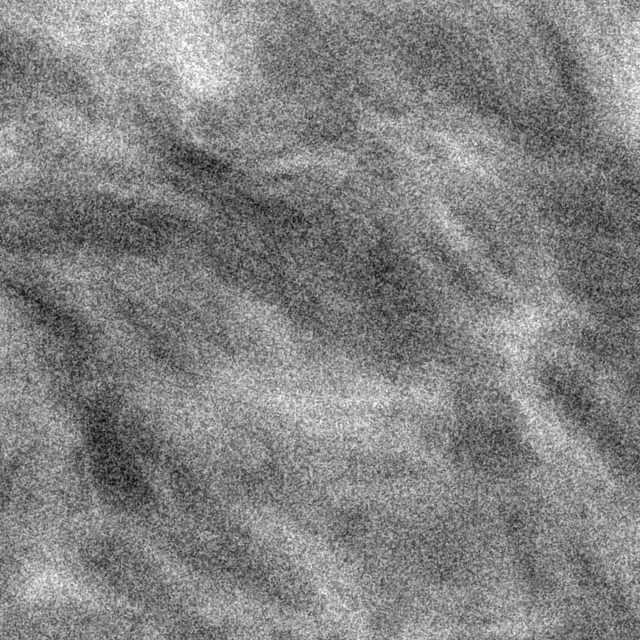
Reproduce this texture procedurally as a Shadertoy shader.

```glsl
// Grey smoky clouds drawn out along a falling diagonal, under fine film grain.
#define BASE_GREY 0.505
#define CLOUD_CONTRAST 0.41
#define CLOUD_SCALE vec2(3.7, 6.2)
#define SLANT -0.42
#define WARP 0.7
#define OCTAVES 6
#define OCTAVE_GAIN 0.63
#define WISP_STRENGTH 0.32
#define GRAIN_CELLS 390.0
#define GRAIN_CONTRAST 0.29

float hash(vec2 cell) {
    return fract(sin(dot(cell, vec2(12.9898, 78.233))) * 43758.5453);
}

mat2 rotation(float angle) {
    float c = cos(angle), s = sin(angle);
    return mat2(c, -s, s, c);
}

// Smooth value noise, centred on zero
float noise(vec2 p) {
    vec2 cell = floor(p);
    vec2 f = fract(p);
    vec2 blend = f * f * (3.0 - 2.0 * f);
    float bottom = mix(hash(cell), hash(cell + vec2(1, 0)), blend.x);
    float top = mix(hash(cell + vec2(0, 1)), hash(cell + vec2(1, 1)), blend.x);
    return mix(bottom, top, blend.y) - 0.5;
}

// Layered noise; each octave turns a little to hide the lattice
float fbm(vec2 p) {
    float sum = 0.0, amplitude = 1.0;
    mat2 turn = rotation(0.5);
    for (int i = 0; i < OCTAVES; i++) {
        sum += amplitude * noise(p);
        p = turn * p * 2.03 + vec2(17.3, 9.1);
        amplitude *= OCTAVE_GAIN;
    }
    return sum;
}

// Thin bright creases along the zero lines of the noise
float wisps(vec2 p) {
    float bend = 0.3 * noise(p * 3.0 + 41.0);
    float crease = 1.0 - 2.0 * abs(noise(p + bend));
    return pow(crease, 4.0) - 0.28;
}

// Two crossed layers of fine speckle
float filmGrain(vec2 uv) {
    vec2 p = uv * GRAIN_CELLS;
    return noise(rotation(0.4) * p) + noise(rotation(1.1) * p + 73.0);
}

void mainImage(out vec4 fragColor, in vec2 fragCoord) {
    vec2 uv = fragCoord / iResolution.xy;

    // Slanted, stretched and warped cloud space
    vec2 p = rotation(SLANT) * (uv - 0.5) * CLOUD_SCALE + vec2(23.7, 11.4);
    p += WARP * vec2(noise(p * 0.9 + 5.2), noise(p * 0.9 + 31.6));

    float clouds = fbm(p) + WISP_STRENGTH * wisps(p * 1.3 + 67.0);

    float grey = BASE_GREY + CLOUD_CONTRAST * clouds + GRAIN_CONTRAST * filmGrain(uv);
    fragColor = vec4(vec3(clamp(grey, 0.0, 1.0)), 1.0);
}
```
